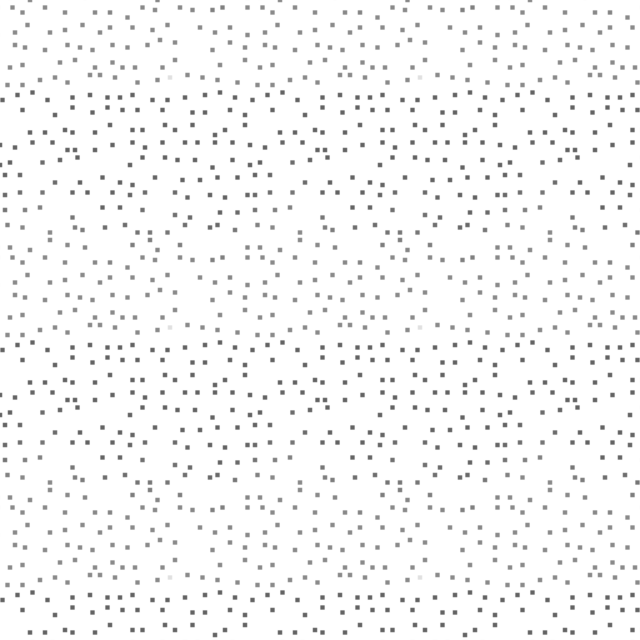
Give the GLSL for this texture, as a WebGL 1 fragment shader.

```glsl
precision highp float;
// Sparse stipple of small soft grey squares on white, in a repeating tile.

uniform vec2 u_resolution;

const float TILE_SIZE = 0.390625;  // tile width in canvas units
const float SEAM_HEIGHT = 0.21;    // where the tone jumps, in tile units
const float CELLS = 15.0;          // scatter cells along a tile side
const float LATTICE = 100.0;       // dot centres snap to this many steps
const float JITTER = 0.62;
const float COVERAGE = 0.86;       // share of cells that hold a dot
const float DOT_CORE = 0.005;
const float DOT_EDGE = 0.0125;
const float LIGHT_INK = 0.46;
const float DARK_INK = 0.61;
const float SPECK_INK = 0.12;
const vec3 PAPER = vec3(1.0);

float hash(vec2 p, float seed) {
  return fract(sin(dot(p, vec2(127.1, 311.7)) + seed * 74.7) * 43758.55);
}

vec2 gradient(vec2 corner, float period) {
  float angle = 6.2832 * hash(mod(corner, period), 9.0);
  return vec2(cos(angle), sin(angle));
}

// Gradient noise that repeats after a whole number of cells.
float gradientNoise(vec2 p, float period) {
  vec2 i = floor(p);
  vec2 f = p - i;
  vec2 w = f * f * f * (f * (f * 6.0 - 15.0) + 10.0);
  vec2 right = vec2(1.0, 0.0);
  vec2 up = vec2(0.0, 1.0);
  float a = dot(gradient(i, period), f);
  float b = dot(gradient(i + right, period), f - right);
  float c = dot(gradient(i + up, period), f - up);
  float d = dot(gradient(i + 1.0, period), f - 1.0);
  return mix(mix(a, b, w.x), mix(c, d, w.x), w.y);
}

// Soft square: full inside the core, gone past the edge.
float softSquare(vec2 offset, float core, float edge) {
  vec2 side = 1.0 - smoothstep(vec2(core), vec2(edge), abs(offset));
  return side.x * side.y;
}

// Light above the seam, darkening upward in uneven patches.
float inkStrength(vec2 p) {
  float ramp = p.y + 0.35 * gradientNoise(p * 3.0, 3.0);
  return mix(LIGHT_INK, DARK_INK, smoothstep(0.3, 0.65, ramp));
}

// Jittered dots of one tile; each row of cells slides sideways by chance.
float stipple(vec2 p, float pixel) {
  float edge = max(DOT_EDGE, DOT_CORE + pixel);
  float ink = 0.0;
  for (int dy = -1; dy <= 1; dy++) {
    float row = floor(p.y * CELLS) + float(dy);
    float slide = hash(vec2(mod(row, CELLS), 3.0), 5.0);
    float column = floor(p.x * CELLS - slide);
    for (int dx = -1; dx <= 1; dx++) {
      vec2 cell = vec2(column + float(dx), row);
      vec2 id = mod(cell, CELLS);
      vec2 scatter = vec2(hash(id, 1.0), hash(id, 2.0)) - 0.5;
      vec2 centre = (cell + 0.5 + JITTER * scatter + vec2(slide, 0.0)) / CELLS;
      centre = floor(centre * LATTICE + 0.5) / LATTICE;

      // Empty cells beside the seam keep a faint speck.
      float present = step(hash(id, 4.0), COVERAGE);
      float speck = SPECK_INK * (1.0 - step(0.5, id.y));
      float strength = mix(speck, inkStrength(fract(centre)), present);
      ink = max(ink, strength * softSquare(p - centre, DOT_CORE, edge));
    }
  }
  return ink;
}

void main() {
  float shortSide = min(u_resolution.x, u_resolution.y);
  vec2 canvas = gl_FragCoord.xy / shortSide;
  vec2 tile = canvas / TILE_SIZE - vec2(0.0, SEAM_HEIGHT);
  float pixel = 1.0 / (shortSide * TILE_SIZE);
  gl_FragColor = vec4(PAPER * (1.0 - stipple(fract(tile), pixel)), 1.0);
}
```
